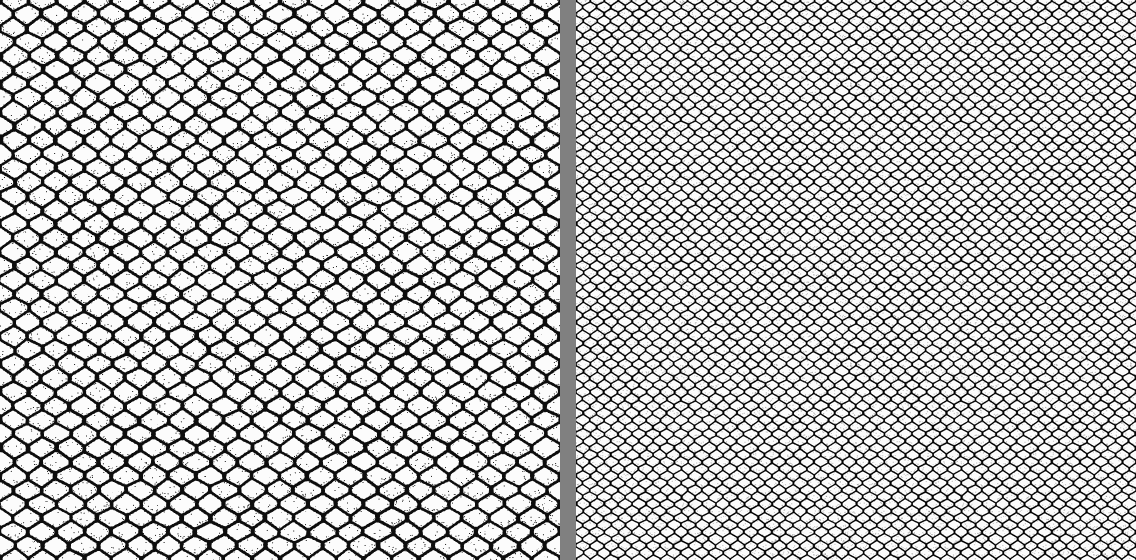
Left: one tile. Right: repeated 2 by 2.
Write a Shadertoy shader that draws this pattern.

```glsl
// Expanded wire mesh: staggered rows of short upright joints linked by slanted
// strands, drawn as distances to segments with jittered joints and widths.
// Layered sines roughen the edges; wrapped cellular noise scatters ink specks.

const float CELLS = 20.0;           // repeats across and down, two joint rows each
const float JOINT_HALF = 0.095;     // half height of a joint, in cells
const float JOINT_WIDTH = 0.072;    // half width of a joint
const float STRAND_WIDTH = 0.050;   // half width of a strand
const float WIDTH_VARIATION = 0.025;
const vec2 JITTER = vec2(0.10, 0.08);
const float CORNER_BLEND = 0.035;
const float ROUGHNESS = 0.008;
const float SPECK_GRID = 360.0;     // speck sites across the canvas
const float SPECK_RADIUS = 0.30;    // in speck sites
const float SPECK_BASE = 0.008;     // chance of a speck far from any wire
const float SPECK_NEAR = 0.16;      // added chance beside a wire
const float SPECK_FALLOFF = 14.0;
const vec2 SPECK_SHIFT = vec2(0.02, -0.05); // gathers specks above lower wires
const vec3 PAPER = vec3(0.99);
const vec3 INK = vec3(0.05);
const float TAU = 6.2831853;

vec3 hash3(vec2 id) {
    vec3 p = fract(vec3(id.xyx) * vec3(0.1031, 0.1030, 0.0973));
    p += dot(p, p.yxz + 33.33);
    return fract((p.xxy + p.yzz) * p.zyx);
}

float segmentDistance(vec2 p, vec2 a, vec2 b) {
    vec2 pa = p - a, ba = b - a;
    return length(pa - ba * clamp(dot(pa, ba) / dot(ba, ba), 0.0, 1.0));
}

float smoothMin(float a, float b, float k) {
    float h = max(k - abs(a - b), 0.0) / k;
    return min(a, b) - 0.25 * k * h * h;
}

// Joint centre in cells (xy) and its random weight (z)
vec3 joint(float column, float row) {
    vec3 rnd = hash3(mod(vec2(column, row), vec2(CELLS, 2.0 * CELLS)) + 7.0);
    vec2 centre = vec2(column + 0.5 * mod(row, 2.0), 0.5 * row);
    return vec3(centre + (rnd.xy - 0.5) * JITTER, rnd.z - 0.5);
}

// Signed distance to the mesh, in cells
float meshDistance(vec2 p) {
    float d = 1.0;
    vec2 rise = vec2(0.0, JOINT_HALF);
    for (int j = -2; j <= 1; j++) {
        float row = floor(2.0 * p.y) + float(j);
        float odd = mod(row, 2.0);
        for (int i = -1; i <= 1; i++) {
            float column = round(p.x - 0.5 * odd) + float(i);
            vec3 lower = joint(column, row);
            float width = JOINT_WIDTH + WIDTH_VARIATION * lower.z;
            float post = segmentDistance(p, lower.xy - rise, lower.xy + rise) - width;
            d = smoothMin(d, post, CORNER_BLEND);
            // Two strands climb to the neighbours in the next row
            for (int k = 0; k <= 1; k++) {
                vec3 upper = joint(column + odd - 1.0 + float(k), row + 1.0);
                width = STRAND_WIDTH + 0.3 * WIDTH_VARIATION * (lower.z + upper.z);
                float strand = segmentDistance(p, lower.xy + rise, upper.xy - rise) - width;
                d = smoothMin(d, strand, CORNER_BLEND);
            }
        }
    }
    return d;
}

// Layered sines with whole frequencies, so they wrap
float edgeNoise(vec2 uv) {
    float n = sin(TAU * dot(uv, vec2(137.0, 61.0)) + 2.0 * sin(TAU * dot(uv, vec2(17.0, -43.0))));
    n += sin(TAU * dot(uv, vec2(-83.0, 149.0)) + 2.0 * sin(TAU * dot(uv, vec2(53.0, 29.0))));
    return 0.5 * n;
}

// Coverage by cellular specks, each present with the given chance
float specks(vec2 uv, float chance, float pixel) {
    vec2 p = uv * SPECK_GRID;
    float cover = 0.0;
    for (int j = -1; j <= 1; j++) {
        for (int i = -1; i <= 1; i++) {
            vec2 site = floor(p) + vec2(i, j);
            vec3 rnd = hash3(mod(site, SPECK_GRID) + 71.0);
            float d = length(p - site - rnd.xy) - SPECK_RADIUS;
            float dot1 = clamp(0.5 - d / (pixel * SPECK_GRID), 0.0, 1.0);
            cover = max(cover, dot1 * step(rnd.z, chance));
        }
    }
    return cover;
}

void mainImage(out vec4 fragColor, in vec2 fragCoord) {
    vec2 uv = fragCoord / iResolution.xy;
    float pixel = 1.0 / min(iResolution.x, iResolution.y);
    vec2 p = uv * CELLS;

    // Wires with slightly ragged edges
    float d = meshDistance(p) + ROUGHNESS * edgeNoise(uv);
    float ink = clamp(0.5 - d / (pixel * CELLS), 0.0, 1.0);

    // Specks crowd close to the wires
    float nearby = max(meshDistance(p + SPECK_SHIFT), 0.0);
    float chance = SPECK_BASE + SPECK_NEAR * exp(-SPECK_FALLOFF * nearby);
    ink = max(ink, specks(uv, chance, pixel));

    fragColor = vec4(mix(PAPER, INK, ink), 1.0);
}
```
